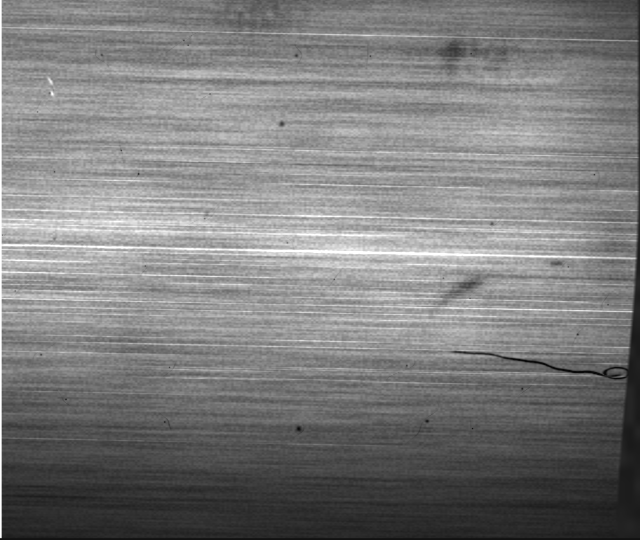
This texture is drawn by a Shadertoy shader. Its source:

```glsl
// Brushed grey metal sheet with fine horizontal scratches, a crack and a dark right edge

float hash(vec2 cell) {
    uvec2 q = uvec2(ivec2(cell) + 4096) * uvec2(1597334673u, 3812015801u);
    uint h = (q.x ^ q.y) * 1597334673u;
    h = (h ^ (h >> 15)) * 2246822519u;
    return float((h ^ (h >> 13)) >> 8) / 16777216.0;
}

float noise(vec2 p) {
    vec2 i = floor(p), f = p - i;
    f = f * f * (3.0 - 2.0 * f);
    return mix(mix(hash(i), hash(i + vec2(1, 0)), f.x),
               mix(hash(i + vec2(0, 1)), hash(i + vec2(1, 1)), f.x), f.y);
}

float bell(float d, float width) {
    d /= width;
    return exp(-d * d);
}

// Soft rotated ellipse
float smudge(vec2 p, vec2 centre, vec2 size, float angle) {
    float c = cos(angle), s = sin(angle);
    return exp(-dot(p = mat2(c, -s, s, c) * (p - centre) / size, p));
}

// Broad light falling on the sheet
float sheetTone(vec2 p, float grainY) {
    float tone = 0.51 + 0.09 * smoothstep(0.0, 0.2, p.y);
    tone += 0.11 * bell(grainY - 0.44, 0.075);
    tone -= 0.46 * smoothstep(0.50, 1.02, p.y - 0.03 * sin(p.x * 2.6));
    tone *= 1.0 - 0.28 * smoothstep(0.92, 1.22, p.x) * (1.0 - 0.5 * smoothstep(0.5, 0.8, p.y));
    tone *= 1.0 - 0.25 * smudge(p, vec2(1.19, 0.0), vec2(0.30, 0.09), 0.0);
    return tone * (0.94 + 0.12 * noise(p * 5.0));
}

// Brushed bands and grain, centred on zero
float brushing(vec2 p, float grainY) {
    float b = 0.22 * (noise(vec2(p.x * 1.2, grainY * 55.0)) - 0.5);
    b += 0.26 * (noise(vec2(p.x * 3.0 + 7.0, grainY * 150.0)) - 0.5);
    b += 0.22 * (noise(vec2(p.x * 14.0, grainY * 290.0)) - 0.5);
    return b + 0.20 * (noise(p * vec2(230.0, 300.0)) - 0.5);
}

// Thin bright broken lines, plus the few long strong ones
float scratches(vec2 p, float grainY) {
    float light = 0.0;
    for (int i = 0; i < 46; i++) {
        float k = float(i);
        float y = mix(hash(vec2(k, 1)), 0.28 + 0.5 * hash(vec2(k, 2)), 0.6);
        float dash = smoothstep(0.3, 0.8, noise(vec2(p.x * 5.0 + k * 9.0, k)));
        dash *= 0.4 + 0.6 * noise(vec2(p.x * 70.0, k));
        light += bell(grainY - y, 0.0013) * dash * (0.06 + 0.22 * hash(vec2(k, 3)));
    }
    float sparkle = 0.5 + 0.5 * noise(vec2(p.x * 50.0, 5));
    light += 0.38 * bell(grainY - 0.4535, 0.0022) * (0.8 + 0.2 * sparkle);
    light += 0.30 * bell(grainY - 0.388, 0.0016) * sparkle;
    light += 0.28 * bell(grainY - 0.361, 0.0018) * sparkle * (1.0 - smoothstep(0.0, 0.9, p.x));
    light += 0.26 * bell(grainY - 0.051, 0.0014) * sparkle;
    light += 0.20 * bell(grainY - 0.553, 0.0014) * sparkle;
    return light - 0.14 * bell(grainY - 0.293, 0.0018) - 0.07 * bell(grainY - 0.918, 0.003);
}

// Small dark dots and faint slanting hairs
float blemishes(vec2 p) {
    float dark = 0.0;
    for (int i = 0; i < 36; i++) {
        float k = float(i);
        vec2 d = p - vec2(1.18 * hash(vec2(k, 11)), 0.8 * hash(vec2(k, 12)));
        float size = 0.0015 + 0.003 * pow(hash(vec2(k, 13)), 4.0);
        dark += 0.28 * bell(length(d), size);
        float bend = 0.025 * (noise(vec2(d.y * 45.0, k)) - 0.5);
        float hair = bell(d.x + d.y * (2.0 * hash(vec2(k, 14)) - 0.4) + bend, 0.0015);
        dark += 0.09 * hair * bell(d.y, 0.012 + 0.025 * hash(vec2(k, 15))) * noise(p * 90.0);
    }
    dark += 0.38 * smudge(p, vec2(0.522, 0.230), vec2(0.005), 0.0);
    dark += 0.30 * smudge(p, vec2(1.030, 0.488), vec2(0.013, 0.005), 0.0);
    return dark;
}

// Wandering crack that ends in a small loop
float crack(vec2 p) {
    float wobble = 0.007 * (noise(vec2(p.x * 32.0, 3)) - 0.5);
    float path = 0.654 + 0.041 * smoothstep(0.86, 1.15, p.x) + wobble;
    float span = smoothstep(0.825, 0.85, p.x) * (1.0 - smoothstep(1.14, 1.155, p.x));
    float line = bell(p.y - path, 0.0024) * span;
    float loop = abs(length((p - vec2(1.143, 0.691)) * vec2(1.0, 2.3)) - 0.023);
    return max(line, 0.8 * bell(loop, 0.004));
}

void mainImage(out vec4 fragColor, in vec2 fragCoord) {
    // Height is one unit, measured downward from the top
    vec2 p = fragCoord / iResolution.y;
    p.y = 1.0 - p.y;
    float right = iResolution.x / iResolution.y;
    float grainY = p.y - 0.021 * p.x;

    float grey = sheetTone(p, grainY) * (1.0 + brushing(p, grainY));
    grey += scratches(p, grainY) * (1.0 - 0.6 * smoothstep(0.6, 1.0, p.y));

    // Stains, some mottled
    float mottle = noise(p * vec2(90.0, 70.0));
    grey -= 0.30 * smudge(p, vec2(0.872, 0.528), vec2(0.026, 0.011), -0.4);
    grey -= 0.15 * smudge(p, vec2(0.832, 0.548), vec2(0.040, 0.012), -0.7);
    grey -= 0.16 * mottle * smudge(p, vec2(0.90, 0.11), vec2(0.13, 0.05), 0.0);
    grey -= 0.10 * smudge(p, vec2(0.835, 0.10), vec2(0.018, 0.05), 0.2);
    grey -= 0.18 * mottle * smudge(p, vec2(0.48, 0.03), vec2(0.08, 0.035), 0.0);
    grey -= 0.07 * smudge(p, vec2(0.24, 0.63), vec2(0.07, 0.09), 0.2);
    grey -= 0.12 * smudge(p, vec2(1.14, 0.46), vec2(0.05, 0.06), 0.0);
    grey -= blemishes(p) + 0.40 * crack(p);

    // White nicks at upper left
    grey += 0.40 * smudge(p, vec2(0.093, 0.150), vec2(0.003, 0.008), -0.6);
    grey += 0.40 * smudge(p, vec2(0.097, 0.174), vec2(0.003, 0.006), -0.6);

    // Shadowed right side, white left rim and dark bottom rim
    float edge = right - 0.003 - 0.042 * smoothstep(0.35, 1.05, p.y);
    float shadow = 0.10 + 0.05 * noise(p * vec2(60.0, 40.0));
    grey = mix(grey, shadow, smoothstep(-0.004, 0.004, p.x - edge));
    grey = mix(1.0, grey, smoothstep(0.002, 0.004, p.x));
    grey = mix(grey, 0.07, smoothstep(0.995, 0.998, p.y));
    fragColor = vec4(vec3(clamp(grey, 0.04, 1.0)), 1.0);
}
```
